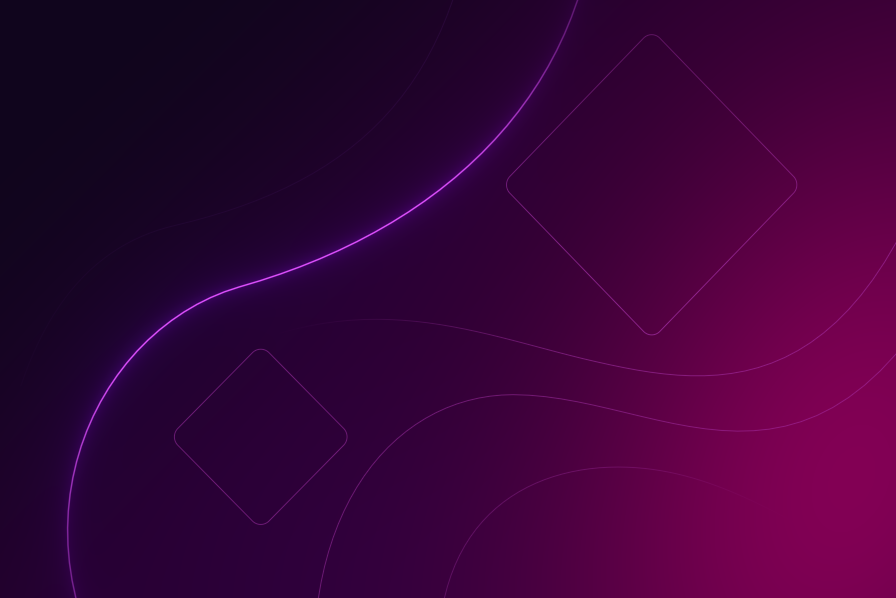
Write a Shadertoy shader that draws this background.

```glsl
// Dark violet backdrop with a magenta glow, a neon S-curve, fine waves and rounded diamonds.

const vec2 CANVAS = vec2(1.5, 1.0);

// Background colours
const vec3 NIGHT   = vec3(0.063, 0.020, 0.112);
const vec3 PLUM    = vec3(0.138, 0.000, 0.172);
const vec3 VIOLET  = vec3(0.032, 0.000, 0.055);
const vec3 MAGENTA = vec3(0.510, 0.000, 0.330);

// Magenta glow: place, spread, and sideways lean with height
const vec2 GLOW_CENTER = vec2(1.426, 0.20);
const vec2 GLOW_SPREAD = vec2(0.500, 0.700);
const float GLOW_LEAN = 0.2;

// Line colours and half widths
const vec3 NEON_CORE = vec3(0.88, 0.32, 1.00);
const vec3 NEON_HALO = vec3(0.090, 0.005, 0.150);
const vec3 NEON_HAZE = vec3(0.012, 0.000, 0.055);
const vec3 FINE_LINE = vec3(0.66, 0.20, 0.68);
const vec3 DIM_LINE  = vec3(0.32, 0.10, 0.46);
const float NEON_WIDTH = 0.0012;
const float FINE_WIDTH = 0.0007;
const float CORNER_RADIUS = 0.020;

// Each path holds two joined cubic Bezier curves
const int STEPS = 24;
const vec2 NEON_PATH[7] = vec2[7](
    vec2(0.967, 1.000), vec2(0.889, 0.766), vec2(0.684, 0.600), vec2(0.400, 0.520),
    vec2(0.205, 0.463), vec2(0.068, 0.238), vec2(0.127, 0.000));
const vec2 ECHO_PATH[7] = vec2[7](
    vec2(0.758, 1.000), vec2(0.684, 0.785), vec2(0.527, 0.678), vec2(0.293, 0.623),
    vec2(0.176, 0.596), vec2(0.088, 0.512), vec2(0.035, 0.355));
const vec2 HIGH_WAVE[7] = vec2[7](
    vec2(0.469, 0.443), vec2(0.664, 0.500), vec2(0.820, 0.438), vec2(0.977, 0.400),
    vec2(1.152, 0.359), vec2(1.348, 0.322), vec2(1.500, 0.594));
const vec2 MID_WAVE[7] = vec2[7](
    vec2(0.533, 0.000), vec2(0.566, 0.219), vec2(0.703, 0.340), vec2(0.859, 0.340),
    vec2(1.074, 0.340), vec2(1.289, 0.165), vec2(1.500, 0.408));
const vec2 LOW_WAVE[7] = vec2[7](
    vec2(0.744, 0.000), vec2(0.781, 0.160), vec2(0.908, 0.219), vec2(1.035, 0.219),
    vec2(1.152, 0.219), vec2(1.250, 0.170), vec2(1.348, 0.117));

vec2 bezier(vec2 a, vec2 b, vec2 c, vec2 d, float t) {
    float s = 1.0 - t;
    return s*s*s*a + 3.0*s*s*t*b + 3.0*s*t*t*c + t*t*t*d;
}

// Distance to a path, and the position along it from 0 to 2
vec2 pathDistance(vec2 p, vec2 path[7]) {
    vec2 nearest = vec2(1e3, 0.0);
    for (int k = 0; k < 2; k++) {
        int i = 3 * k;
        vec2 from = path[i];
        for (int n = 1; n <= STEPS; n++) {
            float t = float(n) / float(STEPS);
            vec2 to = bezier(path[i], path[i + 1], path[i + 2], path[i + 3], t);
            vec2 along = to - from, offset = p - from;
            float h = clamp(dot(offset, along) / dot(along, along), 0.0, 1.0);
            float d = length(offset - h * along);
            if (d < nearest.x) nearest = vec2(d, float(k) + t + (h - 1.0) / float(STEPS));
            from = to;
        }
    }
    return nearest;
}

// Signed distance to a diamond with rounded corners
float diamond(vec2 p, vec2 halfSize) {
    p.x *= halfSize.y / halfSize.x;
    vec2 q = abs(vec2(p.x + p.y, p.y - p.x)) * 0.7071;
    // Corners are pushed out so that the rounded tips reach halfSize
    q -= (halfSize.y - CORNER_RADIUS) * 0.7071;
    return length(max(q, 0.0)) + min(max(q.x, q.y), 0.0) - CORNER_RADIUS;
}

float stroke(float d, float width, float pixel) {
    return 1.0 - smoothstep(width - 0.75 * pixel, width + 0.75 * pixel, abs(d));
}

vec3 background(vec2 p) {
    vec3 color = mix(NIGHT, PLUM, smoothstep(0.25, 1.25, p.x + 1.0 - p.y));
    vec2 low = (p - vec2(0.6, 0.0)) / 0.48;
    color += VIOLET * exp(-dot(low, low));
    vec2 q = p - GLOW_CENTER;
    q.x -= GLOW_LEAN * q.y;
    q /= GLOW_SPREAD;
    return mix(color, MAGENTA, exp(-dot(q, q)));
}

void mainImage(out vec4 fragColor, in vec2 fragCoord) {
    vec2 p = fragCoord / iResolution.xy * CANVAS;
    float pixel = 1.0 / iResolution.y;
    vec3 color = background(p);

    // Faint waves, fading at their loose ends
    vec2 echo = pathDistance(p, ECHO_PATH);
    vec2 high = pathDistance(p, HIGH_WAVE);
    vec2 mid = pathDistance(p, MID_WAVE);
    vec2 low = pathDistance(p, LOW_WAVE);
    color = mix(color, DIM_LINE, 0.25 * stroke(echo.x, FINE_WIDTH, pixel) * (1.0 - 0.4 * echo.y));
    color = mix(color, FINE_LINE, 0.60 * stroke(high.x, FINE_WIDTH, pixel) * smoothstep(-0.1, 1.1, high.y));
    color = mix(color, FINE_LINE, 0.55 * stroke(mid.x, FINE_WIDTH, pixel));
    color = mix(color, FINE_LINE, 0.36 * stroke(low.x, FINE_WIDTH, pixel) * (1.0 - smoothstep(0.8, 2.0, low.y)));

    // Diamond outlines
    float large = diamond(p - vec2(1.091, 0.691), vec2(0.243, 0.251));
    float small = diamond(p - vec2(0.4365, 0.2695), vec2(0.1445, 0.1465));
    float largeFade = mix(0.75, 0.45, smoothstep(0.45, 0.95, p.y));
    color = mix(color, FINE_LINE, largeFade * stroke(large, FINE_WIDTH, pixel));
    color = mix(color, FINE_LINE, 0.58 * stroke(small, FINE_WIDTH, pixel));

    // Neon curve, brightest along its middle
    vec2 neon = pathDistance(p, NEON_PATH);
    float power = mix(0.3, 1.0, smoothstep(0.0, 0.6, neon.y)) * mix(1.0, 0.4, smoothstep(1.3, 2.0, neon.y));
    color += power * (NEON_HALO * exp(-neon.x / 0.013) + NEON_HAZE * exp(-neon.x / 0.07));
    color = mix(color, NEON_CORE, power * stroke(neon.x, NEON_WIDTH, pixel));

    fragColor = vec4(color, 1.0);
}
```
